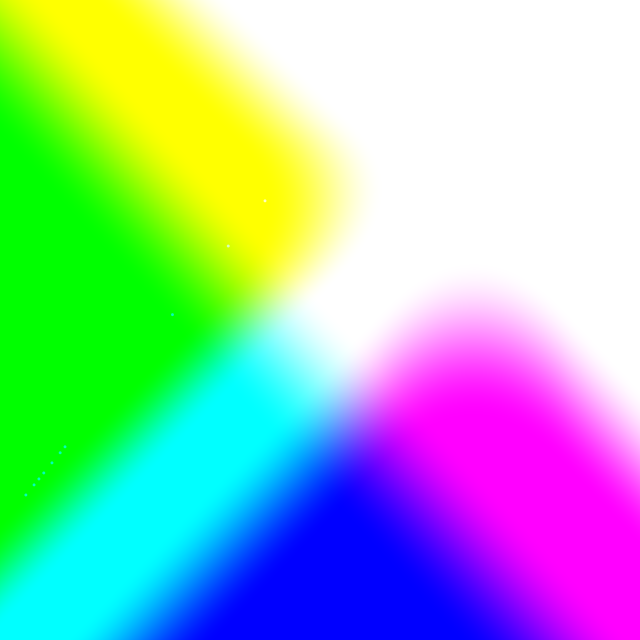
A three.js fragment shader for this background:

```glsl
// Soft diagonal fields of pure red, green and blue light that overlap into
// white, yellow, cyan and magenta. Red is bounded by one slanted line; green
// and blue are each cut away by a rounded wedge. Tiny specks lie on a diagonal.

varying vec2 vUv;

// Red field: lit to the upper right of this line
const vec2 RED_START = vec2(0.0, 0.935);
const vec2 RED_END = vec2(0.85, 0.0);
const float RED_SOFTNESS = 0.1;

// Green field: lit outside a wedge that points up
const vec2 GREEN_FOOT_LEFT = vec2(0.221, 0.0);
const vec2 GREEN_APEX = vec2(0.741, 0.544);
const vec2 GREEN_FOOT_RIGHT = vec2(1.0, 0.271);
const float GREEN_SOFTNESS = 0.085;
const float GREEN_ROUNDING = 2.4;

// Blue field: lit outside a wedge that points right
const vec2 BLUE_TOP = vec2(0.254, 1.0);
const vec2 BLUE_APEX = vec2(0.568, 0.686);
const vec2 BLUE_BOTTOM = vec2(0.0, 0.102);
const float BLUE_SOFTNESS_UPPER = 0.075;
const float BLUE_SOFTNESS_LOWER = 0.058;
const float BLUE_ROUNDING = 2.6;

// Specks: a close row at the lower end, a few spread above it
const vec2 SPECK_START = vec2(0.0404, 0.2266);
const vec2 SPECK_END = vec2(0.4141, 0.6862);
const int SPECK_COUNT = 10;
const float SPECK_ROW = 7.0;
const float SPECK_SPACING = 0.0273;
const float SPECK_WOBBLE = 0.007;
const float SPECK_SPREAD_FROM = 0.613;
const float SPECK_RADIUS = 0.0022;
const float SPECK_BLUE = 0.75;

// Signed distance to the line from a to b, positive on its left side
float lineSide(vec2 p, vec2 a, vec2 b) {
  vec2 dir = normalize(b - a);
  return dot(p - a, vec2(-dir.y, dir.x));
}

float smoothMax(float a, float b, float k) {
  float h = max(k - abs(a - b), 0.0) / k;
  return max(a, b) + 0.25 * h * h * k;
}

// Light level for a distance measured in units of softness
float glow(float d) {
  return smoothstep(-1.0, 1.0, d);
}

// Coverage of the specks along their diagonal
float specks(vec2 p) {
  float nearest = 1.0;
  for (int i = 0; i < SPECK_COUNT; i++) {
    float n = float(i);
    float t = n * SPECK_SPACING + SPECK_WOBBLE * sin(n * 1.5708);
    if (n >= SPECK_ROW) {
      float spread = (n - SPECK_ROW) / (float(SPECK_COUNT - 1) - SPECK_ROW);
      t = mix(SPECK_SPREAD_FROM, 1.0, pow(spread, 0.73));
    }
    nearest = min(nearest, distance(p, mix(SPECK_START, SPECK_END, t)));
  }
  return 1.0 - smoothstep(0.5 * SPECK_RADIUS, 1.5 * SPECK_RADIUS, nearest);
}

void main() {
  vec2 p = vUv;

  float red = glow(lineSide(p, RED_START, RED_END) / RED_SOFTNESS);

  float green = glow(smoothMax(
    lineSide(p, GREEN_FOOT_LEFT, GREEN_APEX) / GREEN_SOFTNESS,
    lineSide(p, GREEN_APEX, GREEN_FOOT_RIGHT) / GREEN_SOFTNESS,
    GREEN_ROUNDING));

  float blue = glow(smoothMax(
    lineSide(p, BLUE_TOP, BLUE_APEX) / BLUE_SOFTNESS_UPPER,
    lineSide(p, BLUE_APEX, BLUE_BOTTOM) / BLUE_SOFTNESS_LOWER,
    BLUE_ROUNDING));

  // Specks only add blue, so they tint with the field beneath
  blue = max(blue, SPECK_BLUE * specks(p));

  gl_FragColor = vec4(red, green, blue, 1.0);
}
```
